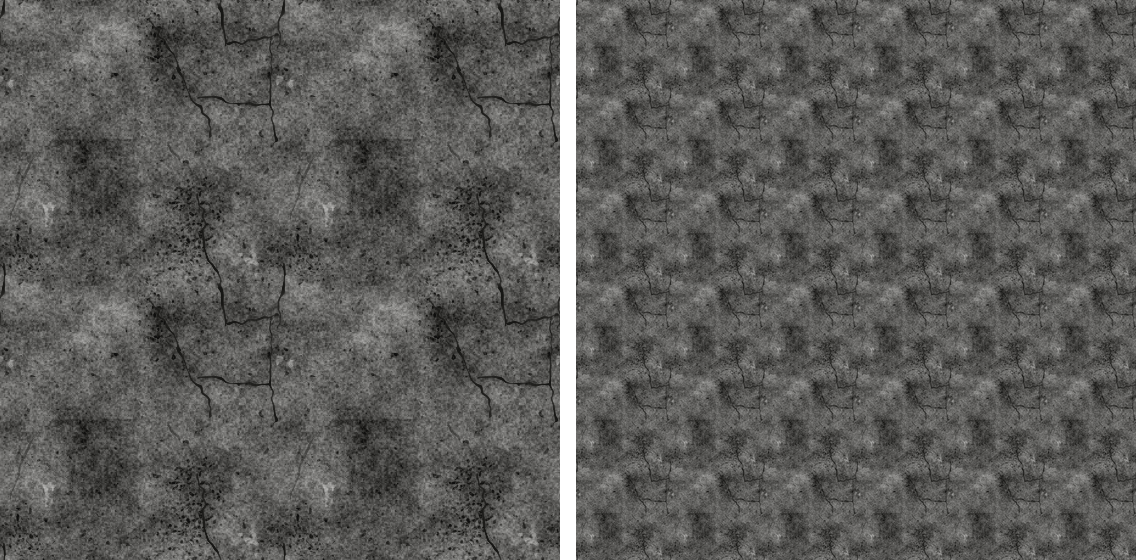
Left: one tile. Right: repeated 3 by 3.
This texture is drawn by a Shadertoy shader. Its source:

```glsl
// Weathered dark concrete: a 2 x 2 repeat of one slab with mottling, grain,
// chips, pits and cracks. Wrapping value noise roughens wrapped distance
// fields, so the slab continues across all of its edges.

float hash(vec2 p) {
    vec3 q = fract(p.xyx * vec3(0.1031, 0.1030, 0.0973));
    q += dot(q, q.yzx + 33.33);
    return fract((q.x + q.y) * q.z);
}

// Value noise with n cells per slab
float noise(vec2 p, float n) {
    p *= n;
    vec2 c = floor(p), f = p - c;
    f = f * f * (3.0 - 2.0 * f);
    vec2 lo = mod(c, n) + n * 1.7, hi = mod(c + 1.0, n) + n * 1.7;
    return mix(mix(hash(lo), hash(vec2(hi.x, lo.y)), f.x),
               mix(hash(vec2(lo.x, hi.y)), hash(hi), f.x), f.y);
}

float fbm(vec2 p, float n) {
    float sum = 0.0, amp = 0.5;
    for (int i = 0; i < 5; i++) {
        sum += amp * noise(p, n);
        amp *= 0.55;
        n *= 2.0;
    }
    return sum / 1.055;
}

vec2 wrapped(vec2 d) { return d - round(d); }

// Soft elliptical patch that wraps around the slab
float patchMask(vec2 p, vec2 centre, vec2 radius) {
    vec2 d = wrapped(p - centre) / radius;
    return exp(-dot(d, d));
}

float segmentDistance(vec2 p, vec2 a, vec2 b) {
    vec2 h = 0.5 * (b - a), d = wrapped(p - 0.5 * (a + b));
    return length(d - h * clamp(dot(d, h) / dot(h, h), -1.0, 1.0));
}

// Crack lines as start and end; the last three are hairlines
float cracks(vec2 p, float px) {
    const vec4 lines[11] = vec4[11](
        vec4(0.53, 0.93, 0.64, 0.75), vec4(0.63, 0.76, 0.75, 0.51),
        vec4(0.70, 0.30, 0.76, 0.05), vec4(0.76, 0.05, 0.80, -0.16),
        vec4(0.80, 0.85, 0.99, 0.88), vec4(0.975, 0.86, 0.975, 0.50),
        vec4(0.71, 0.64, 0.97, 0.64), vec4(1.01, 0.84, 1.01, 1.06),
        vec4(0.56, 0.79, 0.66, 0.61), vec4(0.60, 0.49, 0.72, 0.34),
        vec4(0.12, 0.43, 0.03, 0.22));
    float wear = noise(p, 28.0), depth = 0.0;
    for (int i = 0; i < 11; i++) {
        float d = segmentDistance(p, lines[i].xy, lines[i].zw);
        float width = 0.0035 * wear;
        float line = 1.0 - smoothstep(width, width + max(px, 0.003), d);
        float halo = 0.22 * exp(-d / 0.012);
        depth = max(depth, (line * (0.5 + 0.5 * wear) + halo) * (i < 8 ? 1.0 : 0.45));
    }
    return depth;
}

// Round pits, one per jittered cell, present with the given density
float pits(vec2 p, float n, float density, float px) {
    vec2 cell = floor(p * n);
    float depth = 0.0;
    for (int k = 0; k < 9; k++) {
        vec2 c = cell + vec2(k % 3, k / 3) - 1.0, id = mod(c, n);
        vec2 centre = (c + vec2(hash(id + 11.0), hash(id + 47.0))) / n;
        float r = (0.12 + 0.3 * hash(id + 83.0)) / n;
        float dot_ = 1.0 - smoothstep(r - 0.5 * px, r + px, length(p - centre));
        depth = max(depth, dot_ * step(hash(id + 131.0), density));
    }
    return depth;
}

void mainImage(out vec4 fragColor, in vec2 fragCoord) {
    vec2 p = fract(2.0 * fragCoord / iResolution.xy);
    float px = 2.0 / iResolution.y;

    // Ragged coordinates for everything that has an edge
    vec2 rough = p + 0.035 * (vec2(noise(p, 9.0), noise(p + 0.37, 9.0)) - 0.5)
                   + 0.016 * (vec2(noise(p, 40.0), noise(p + 0.61, 40.0)) - 0.5);

    // Mottling, stains and grain
    float shade = 0.358 + 0.42 * (fbm(rough, 7.0) - 0.5) + 0.20 * (fbm(p + 0.23, 30.0) - 0.5);
    shade += 0.17 * (noise(p, 128.0) - 0.5) + 0.15 * (noise(p + 0.41, 230.0) - 0.5);
    shade += 0.10 * patchMask(rough, vec2(0.06, 0.96), vec2(0.07))
           + 0.06 * patchMask(rough, vec2(0.36, 0.78), vec2(0.14, 0.18))
           + 0.08 * patchMask(rough, vec2(0.55, 0.26), vec2(0.05, 0.07))
           + 0.05 * patchMask(rough, vec2(0.90, 0.72), vec2(0.09))
           - 0.08 * patchMask(rough, vec2(0.04, 0.10), vec2(0.10, 0.08))
           - 0.07 * patchMask(rough, vec2(0.56, 0.90), vec2(0.06, 0.12))
           - 0.05 * patchMask(rough, vec2(0.30, 0.38), vec2(0.22, 0.12));

    // Faint steps between the quarters of the slab
    vec2 past = mix(p, rough, 0.6) - 0.5;
    shade -= 0.09 * smoothstep(0.0, 0.006, -past.y) * exp(-abs(past.y) / 0.05)
           * smoothstep(0.0, 0.1, p.x) * (1.0 - smoothstep(0.46, 0.52, p.x));
    shade += 0.10 * smoothstep(0.0, 0.006, past.x) * exp(-abs(past.x) / 0.07)
           * smoothstep(0.49, 0.52, p.y) * (1.0 - smoothstep(0.68, 0.80, p.y));

    // Pale chips
    float chipped = patchMask(rough, vec2(0.17, 0.24), vec2(0.035, 0.055))
                  + patchMask(rough, vec2(0.90, 0.06), vec2(0.04, 0.06))
                  + patchMask(rough, vec2(0.03, 0.70), vec2(0.035, 0.025))
                  + 0.7 * patchMask(rough, vec2(0.85, 0.59), vec2(0.03, 0.07));
    shade += 0.18 * smoothstep(0.62, 0.82, noise(rough, 62.0) * 0.7 + 0.45 * chipped)
           * smoothstep(0.1, 0.5, chipped);

    // Dark pits, in clusters and sparsely elsewhere
    float cluster = patchMask(rough, vec2(0.69, 0.14), vec2(0.08, 0.16))
                  + 0.8 * patchMask(rough, vec2(0.06, 0.08), vec2(0.10, 0.07))
                  + 0.6 * patchMask(rough, vec2(0.55, 0.93), vec2(0.05, 0.14));
    shade -= 0.19 * pits(rough, 64.0, 0.02 + 0.55 * cluster, px);
    shade -= 0.13 * pits(p, 110.0, 0.04 + 0.3 * cluster, px);

    shade = mix(shade, 0.09, min(0.9 * cracks(rough, px), 1.0));
    fragColor = vec4(clamp(shade + vec3(0.002, 0.0, -0.009), 0.06, 0.72), 1.0);
}
```
